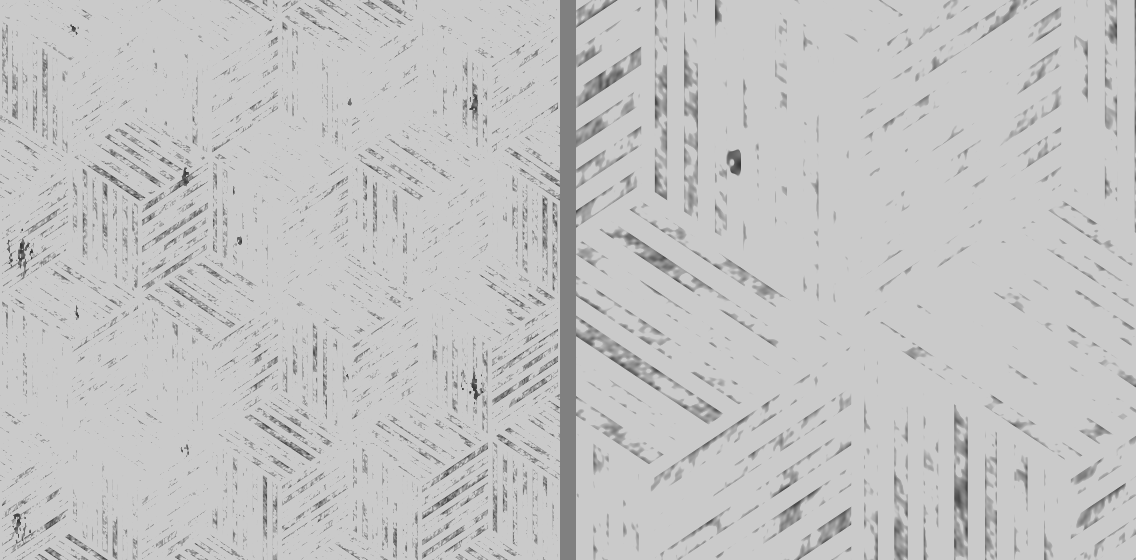
Left, the full canvas; right, a detail of the centre.
Give the GLSL for this pattern, as a WebGL 1 fragment shader.

```glsl
precision highp float;
uniform vec2 u_resolution;

float hash(vec2 p) {
  return fract(sin(dot(p, vec2(127.1, 311.7))) * 43758.55);
}

float noise(vec2 p) {
  vec2 i = floor(p), f = fract(p);
  f = f * f * (3.0 - 2.0 * f);
  return mix(mix(hash(i), hash(i + vec2(1.0, 0.0)), f.x),
             mix(hash(i + vec2(0.0, 1.0)), hash(i + 1.0), f.x), f.y);
}

// Cube face under p: xy = position across and along its bars (0 to 1), z = seed
vec3 cubeFace(vec2 p) {
  float row = ceil(p.y - 1.875);
  float y = p.y - 1.875 - row;
  float x = p.x - 0.5 * mod(row, 2.0);
  float column = floor(x);
  x -= column;
  // The lower corners belong to the top faces of the next row
  if (y < -(1.0 + min(x, 1.0 - x)) / 1.5) {
    row -= 1.0;
    y += 1.0;
    x = p.x - 0.5 * mod(row, 2.0);
    column = floor(x);
    x -= column;
  }
  float seed = hash(vec2(column, row) + 0.37);
  if (y > -min(x, 1.0 - x) / 1.5) return vec3(x + 1.5 * y, x - 1.5 * y, seed);
  if (x < 0.5) return vec3(2.0 * x, -1.5 * y - x, seed + 1.0);
  return vec3(x - 1.0 - 1.5 * y, 2.0 * x - 1.0, seed + 2.0);
}

// Darkness of the worn bars, seven to a face
float wornBars(vec2 p, float pixel) {
  vec3 face = cubeFace(p);
  float across = face.x * 7.0, along = face.y;
  float fromAxis = abs(fract(across) - 0.5);
  float halfWidth = 0.2 + 0.06 * hash(vec2(floor(across), face.z));
  float bar = smoothstep(-7.0 * pixel, 7.0 * pixel, halfWidth - fromAxis);
  bar *= smoothstep(0.02, 0.02 + 2.0 * pixel, min(along, 1.0 - along));

  // Ink survives in patches, in dashes and along the bar edges
  vec2 shift = face.z * vec2(41.0, 67.0);
  float ink = 0.5 * noise(p * 1.5 + 7.0)
            + 0.25 * hash(vec2(floor(across) + 9.0, face.z))
            + 0.55 * noise(vec2(along * 7.0, across * 2.3) + shift)
            + 0.45 * noise(vec2(along * 22.0, across * 4.0) + shift + 5.0)
            + 0.4 * noise(vec2(along * 60.0, across * 7.0) + shift + 13.0)
            + 0.22 * smoothstep(0.1, 0.24, fromAxis) - 1.25;
  return bar * smoothstep(0.0, 0.1, ink) * min(0.04 + 0.8 * ink, 0.5);
}

// Darkness of the speckled stains with vertical drips
float stains(vec2 p) {
  float mask = 0.5 * noise(p * vec2(4.0, 2.0) + 3.0);
  for (int n = 0; n < 12; n++) {
    float i = float(n), group = floor(i / 4.0);
    vec2 center = vec2(0.15 + 3.22 * mod(i, 2.0) + 1.17 * group,
                       2.2 - 0.98 * i + 0.45 * group);
    vec2 d = mod(p - center + 2.0, 4.0) - 2.0;
    d /= vec2(1.0, 1.3) * 0.2 * pow(0.85, i);
    mask = max(mask, exp(-dot(d, d)));
  }
  float grain = noise(p * vec2(75.0, 50.0)) + noise(p * vec2(50.0, 7.0) + 21.0);
  float speck = smoothstep(0.0, 0.12, 0.9 * mask + 0.5 * grain - 1.35);
  return speck * (0.25 + 0.35 * noise(p * 40.0 + 31.0));
}

void main() {
  vec2 p = 4.0 * gl_FragCoord.xy / u_resolution;
  float pixel = 4.0 / u_resolution.y;
  float darkness = max(wornBars(p, pixel), stains(p));
  gl_FragColor = vec4(vec3(0.792 - darkness), 1.0);
}
```
